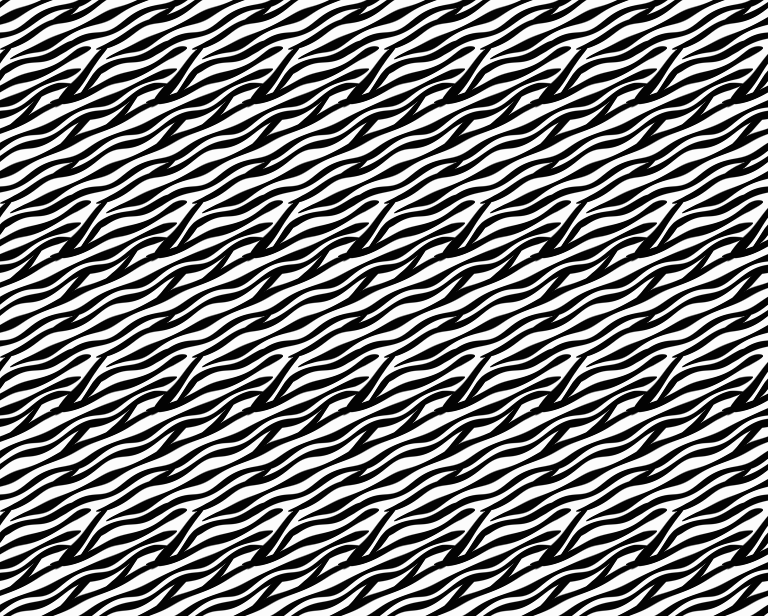
Write a Shadertoy shader that draws this pattern.

```glsl
const float PI = 3.14159265;
const vec2 REPEATS = vec2(8.0, 4.0);
const vec2 TILE = vec2(96.0, 153.5);   // tile size in design units, y pointing down
const vec3 INK = vec3(0.01);
const vec3 PAPER = vec3(0.99);

// Layered sines that tile seamlessly and give the stripes their stepped flow
float ripple(vec2 uv) {
    return 1.7 * sin(2.0 * PI * (2.0 * uv.x + 2.0 * uv.y))
         + 1.6 * sin(2.0 * PI * (uv.x - 2.0 * uv.y));
}

// Signed distance to a tapered stripe that may wind several times around the tile.
// arch pushes the middle of the stripe down, swell varies its thickness.
float stripe(vec2 p, vec2 start, vec2 end, float arch, float halfWidth) {
    vec2 span = end - start;
    float nearest = 1e3;
    for (int lap = 0; lap < 4; lap++) {
        float x = mod(p.x - start.x, TILE.x) + TILE.x * float(lap);
        float t = min(x / span.x, 1.0);
        float y = start.y + span.y * t + arch * sin(PI * t);
        float slope = (span.y + PI * arch * cos(PI * t)) / span.x;
        float offset = mod(p.y - y + 0.5 * TILE.y, TILE.y) - 0.5 * TILE.y;
        float taper = sqrt(clamp(min(x, span.x - x) / 14.0, 0.0, 1.0));
        float swell = 1.0 + 0.24 * sin(x * 0.115 + start.y);
        float d = abs(offset) * inversesqrt(1.0 + slope * slope) - halfWidth * taper * swell;
        nearest = min(nearest, d + max(x - span.x, 0.0));
    }
    return nearest;
}

// Steep diagonal, the stripe under its foot and the tongue inside the hook
float hookGroup(vec2 p) {
    float d = stripe(p, vec2(55, 107), vec2(110, 41), 1.0, 4.0);
    d = min(d, stripe(p, vec2(50, 105), vec2(187, 49), 3.0, 3.5));
    d = min(d, stripe(p, vec2(79, 94), vec2(112, 64), -3.0, 3.2));
    return min(d, stripe(p, vec2(92, 76), vec2(178, 42), -2.0, 3.3));
}

// Long stripes climbing through several repeats
float flowGroup(vec2 p) {
    float d = stripe(p, vec2(96, 49), vec2(360, -72), 0.0, 3.0);
    d = min(d, stripe(p, vec2(106, 60), vec2(350, -51), 0.0, 3.0));
    return min(d, stripe(p, vec2(148, 55), vec2(465, -86), 0.0, 3.0));
}

// Short links that split the gaps into pointed leaves
float forkGroup(vec2 p) {
    float d = stripe(p, vec2(50, 26), vec2(84, -3), 2.0, 2.6);
    d = min(d, stripe(p, vec2(54, 149), vec2(94, 115), 2.0, 2.7));
    return min(d, stripe(p, vec2(98, 131), vec2(141, 94), 2.0, 2.8));
}

void mainImage(out vec4 fragColor, in vec2 fragCoord) {
    vec2 uv = fragCoord / iResolution.xy;
    vec2 cell = fract(uv * REPEATS);
    cell.y = 1.0 - cell.y;
    vec2 p = cell * TILE;
    p.y += ripple(cell);

    float d = min(hookGroup(p), min(flowGroup(p), forkGroup(p)));

    // Edge softness of about one output pixel
    float pixel = TILE.y * REPEATS.y / iResolution.y;
    float paper = smoothstep(-0.7 * pixel, 0.7 * pixel, d);
    fragColor = vec4(mix(INK, PAPER, paper), 1.0);
}
```
